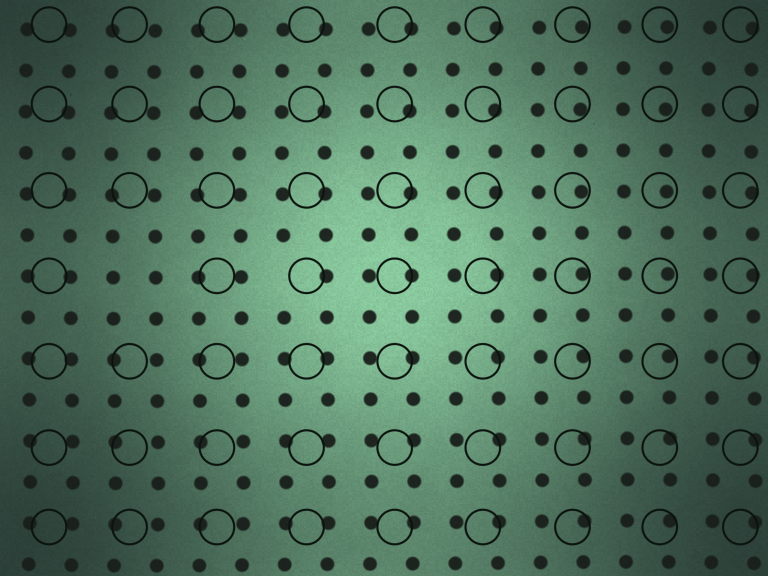
This pattern is drawn by a WebGL 2 fragment shader. Its source:

```glsl
#version 300 es
precision highp float;
// A lit green plate with a fine lattice of soft dots and a coarser lattice of
// thin rings that drifts against it. Both are wrapped grids of distance
// functions; the glow, mottling and grain are periodic, so the plate tiles.
uniform vec2 u_resolution;
out vec4 outColor;

const float TAU = 6.2831853;

// Lattices: repeats across and down, and phase of the first one in cells
const vec2 DOT_COUNT = vec2(18.0, 14.0);
const vec2 DOT_PHASE = vec2(0.656, 0.297);
const vec2 RING_COUNT = vec2(9.0, 7.0);
const vec2 RING_PHASE = vec2(0.578, 0.648);

// Sizes in canvas heights
const float DOT_RADIUS = 0.0119;
const float DOT_SOFT = 0.0022;
const float RING_RADIUS = 0.0300;
const float RING_STROKE = 0.0037;
const float RING_SOFT = 0.0013;
const vec2 RING_NUDGE = vec2(0.007, 0.0);
const vec2 RING_DRIFT = vec2(0.0140, 0.0113);
const vec2 DOT_SWAY = vec2(-0.0035, 0.0030);

// Flaws: the lattice cells left empty
const vec2 MISSING_DOT = vec2(6.0, 7.0);
const vec2 MISSING_RING = vec2(1.0, 3.0);

// Light and surface
const vec2 GLOW_CENTER = vec2(0.51, 0.53);
const vec2 EDGE_LIGHT = vec2(0.48, 0.67);
const vec3 BRIGHT_GREEN = vec3(0.54, 0.79, 0.62);
const vec3 SHADE_GREEN = vec3(0.175, 0.255, 0.225);
const vec3 DOT_COLOR = vec3(0.115, 0.145, 0.125);
const vec3 RING_COLOR = vec3(0.045, 0.075, 0.055);
const vec2 GRAIN_COUNT = vec2(512.0, 384.0);
const float GRAIN = 0.035;
const float MOTTLE = 0.030;
const int SPECKS = 7;
const float SPECK_RADIUS = 0.0014;

float hash(vec2 cell) {
    uvec2 q = uvec2(cell) * uvec2(1597u, 3571u);
    uint h = (q.x ^ (q.y + 7919u)) * 73757u;
    h = (h ^ (h >> 15u)) * 62989u;
    h = (h ^ (h >> 13u)) * 40503u;
    return float((h ^ (h >> 16u)) & 65535u) / 65535.0;
}

// Value noise that repeats after "count" cells
float wrappedNoise(vec2 uv, vec2 count) {
    vec2 p = uv * count;
    vec2 a = mod(floor(p), count);
    vec2 b = mod(a + 1.0, count);
    vec2 f = fract(p);
    f = f * f * (3.0 - 2.0 * f);
    return mix(mix(hash(a), hash(vec2(b.x, a.y)), f.x),
               mix(hash(vec2(a.x, b.y)), hash(b), f.x), f.y);
}

// Periodic ramp: rises through the middle, falls back near the edges
vec2 drift(vec2 cell, vec2 count) {
    vec2 t = TAU * ((cell + 0.5) / count - 0.5);
    return sin(t) - 0.3 * sin(2.0 * t);
}

// Offset from the nearest lattice point, in canvas heights; also its index
vec2 lattice(vec2 uv, vec2 size, vec2 count, vec2 phase, out vec2 cell) {
    vec2 g = uv * count - phase;
    vec2 nearest = floor(g + 0.5);
    cell = mod(nearest, count);
    return (g - nearest) * size / count;
}

float cover(float dist, float soft) {
    float w = max(soft, 0.75 / u_resolution.y);
    return 1.0 - smoothstep(-w, w, dist);
}

void main() {
    vec2 uv = gl_FragCoord.xy / u_resolution;
    vec2 size = vec2(u_resolution.x / u_resolution.y, 1.0);

    // Glow that fades alike toward opposite edges
    vec2 wave = 0.5 + 0.5 * cos(TAU * (uv - GLOW_CENTER));
    vec2 falloff = mix(EDGE_LIGHT, vec2(1.0), wave);
    float light = falloff.x * falloff.y;
    float darkest = EDGE_LIGHT.x * EDGE_LIGHT.y;
    vec3 color = mix(SHADE_GREEN, BRIGHT_GREEN, (light - darkest) / (1.0 - darkest));

    // Mottled surface
    float mottle = 0.6 * wrappedNoise(uv, vec2(24.0, 18.0))
                 + 0.4 * wrappedNoise(uv, vec2(160.0, 120.0));
    color *= 1.0 + MOTTLE * (2.0 * mottle - 1.0);

    // Scattered dust, faint light and dark
    for (int i = 0; i < SPECKS; i++) {
        vec2 seed = vec2(float(i) + 11.0, 5.0);
        vec2 d = uv - vec2(hash(seed), hash(seed.yx));
        d = (d - floor(d + 0.5)) * size;
        float tone = i % 2 == 0 ? 0.20 : -0.25;
        color *= 1.0 + tone * cover(length(d) - SPECK_RADIUS, 0.001);
    }

    // Soft dots
    vec2 cell;
    vec2 p = lattice(uv, size, DOT_COUNT, DOT_PHASE, cell);
    p -= DOT_SWAY * drift(cell, DOT_COUNT).yx;
    float dotMask = cover(length(p) - DOT_RADIUS, DOT_SOFT);
    dotMask *= cell == MISSING_DOT ? 0.0 : 1.0;
    color = mix(color, DOT_COLOR * mix(0.8, 1.05, light), dotMask);

    // Thin rings over the dots
    p = lattice(uv, size, RING_COUNT, RING_PHASE, cell);
    p -= RING_NUDGE + RING_DRIFT * drift(cell, RING_COUNT);
    float ringDist = abs(length(p) - RING_RADIUS) - 0.5 * RING_STROKE;
    float ringMask = cover(ringDist, RING_SOFT);
    ringMask *= cell == MISSING_RING ? 0.0 : 1.0;
    color = mix(color, RING_COLOR, ringMask);

    // Fine grain
    color *= 1.0 + GRAIN * (2.0 * hash(floor(uv * GRAIN_COUNT)) - 1.0);
    outColor = vec4(color, 1.0);
}
```
